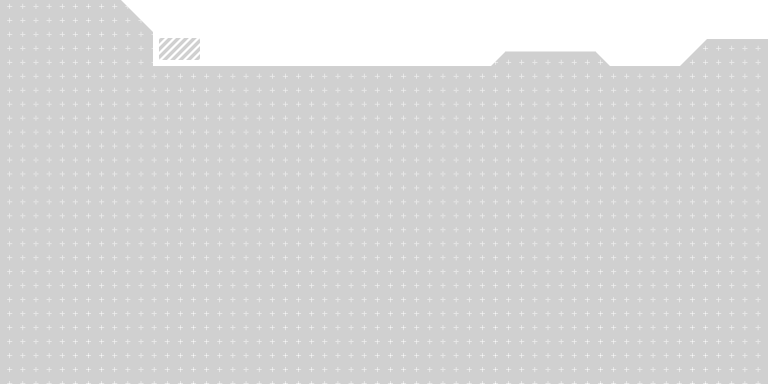
This background is drawn by a Shadertoy shader. Its source:

```glsl
// Flat grey interface panel with a notched white header, a hatched badge and a grid of tiny crosses.
#define GREY vec3(0.817)
#define WHITE vec3(1.0)
#define BODY_TOP 0.8281
#define GRID_PITCH vec2(0.03419, 0.03638)
#define GRID_ORIGIN vec2(0.0253, 0.9471)
#define CROSS_ARM 0.0066
#define CROSS_WIDTH 0.0006
#define CROSS_CORE 0.0013
#define HATCH_PERIOD 0.0208
#define HATCH_FILL 0.3

const float DIAGONAL = 0.70711;

// Antialiased fill of a signed distance, one pixel wide
float fill(float d, float pixel) {
    return clamp(0.5 - d / pixel, 0.0, 1.0);
}

// Share of a pixel covered by a box centred on zero
float boxCoverage(vec2 p, vec2 halfSize, float pixel) {
    vec2 high = min(p + 0.5 * pixel, halfSize);
    vec2 low = max(p - 0.5 * pixel, -halfSize);
    vec2 overlap = max(high - low, 0.0) / pixel;
    return overlap.x * overlap.y;
}

float roundedBox(vec2 p, vec2 halfSize, float radius) {
    vec2 q = abs(p) - halfSize + radius;
    return length(max(q, 0.0)) + min(max(q.x, q.y), 0.0) - radius;
}

// Grey body with a chamfered left column, a raised tab and a right step
float panel(vec2 p) {
    float rise = p.y - BODY_TOP;
    float column = max(p.x - 0.3984, (p.x + p.y - 1.3151) * DIAGONAL);
    float tab = max(p.y - 0.8659, (abs(p.x - 1.4336) + rise - 0.1549) * DIAGONAL);
    float corner = max(p.y - 0.8984, (1.7708 + rise - p.x) * DIAGONAL);
    return min(min(rise, column), min(tab, corner));
}

// Slanted stripes clipped to a rounded badge
float badge(vec2 p) {
    p -= vec2(0.4674, 0.8724);
    float wave = abs(fract((p.x - p.y) / HATCH_PERIOD) - 0.5);
    float stripe = (wave - HATCH_FILL) * HATCH_PERIOD * DIAGONAL;
    return max(stripe, roundedBox(p, vec2(0.0534, 0.0286), 0.006));
}

// Thin crosses with a bright core, repeated over the canvas
float crosses(vec2 p, float pixel) {
    vec2 cell = (fract((p - GRID_ORIGIN) / GRID_PITCH + 0.5) - 0.5) * GRID_PITCH;
    float across = boxCoverage(cell, vec2(CROSS_ARM, CROSS_WIDTH), pixel);
    float upright = boxCoverage(cell, vec2(CROSS_WIDTH, CROSS_ARM), pixel);
    float core = boxCoverage(cell, vec2(CROSS_CORE), pixel);
    return max(max(across, upright), core);
}

void mainImage(out vec4 fragColor, in vec2 fragCoord) {
    float pixel = 1.0 / iResolution.y;
    vec2 p = fragCoord * pixel;

    vec3 color = mix(WHITE, GREY, fill(min(panel(p), badge(p)), pixel));

    // The grid shows only where it crosses grey
    float grid = crosses(p, pixel) * fill(panel(p), pixel);
    color = mix(color, WHITE, grid);

    fragColor = vec4(color, 1.0);
}
```
